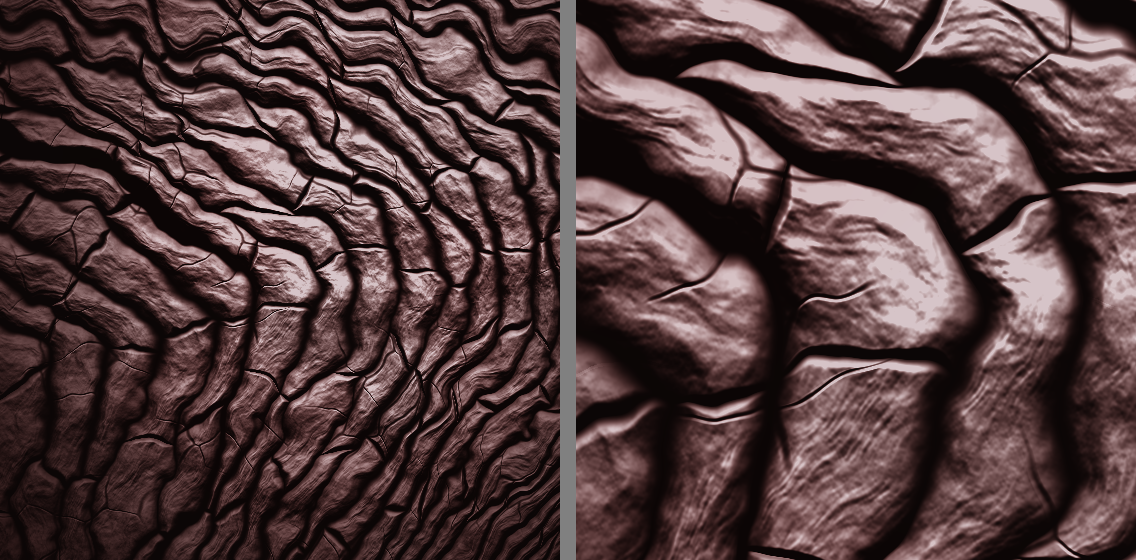
Left, the full canvas; right, a detail of the centre.
A Shadertoy shader for this texture:

```glsl
// Weathered dark wood bark: long rounded ridges bend around a fold, split by
// deep furrows and thin cross cracks. Cellular noise in curved coordinates
// gives a height field, which is lit from above and dimmed at the borders.

const vec2  FOLD_POINT   = vec2(0.51, 0.46);   // where the ridges turn
const vec2  UPPER_NORMAL = vec2(0.48, 0.88);   // across the upper ridges
const vec2  RIGHT_NORMAL = vec2(0.99, 0.10);   // across the right ridges
const vec2  LOWER_NORMAL = vec2(0.78, -0.62);  // across the lower ridges
const float LOWER_CURVE  = 0.7;                // steepens them to the left
const float FOLD_ROUND   = 0.08;
const vec2  RIDGE_SIZE   = vec2(0.24, 0.066);  // length, width
const vec2  CRACK_SIZE   = vec2(0.10, 0.066);
const float RIDGE_HEIGHT = 0.019;
const float RIDGE_RADIUS = 0.028;
const vec2  GROOVE_WIDTH = vec2(0.005, 0.018); // narrowest, widest
const vec3  LIGHT_DIR    = vec3(0.10, 0.76, 0.65);
const vec2  LIGHT_CENTRE = vec2(0.62, 0.63);
const float LIGHT_FALL   = 2.7;
const float GAIN         = 1.2;
const float NORMAL_STEP  = 0.002;

vec2 hash2(vec2 p) {
    vec3 q = fract(p.xyx * vec3(0.1031, 0.1030, 0.0973));
    q += dot(q, q.yzx + 33.33);
    return fract((q.xx + q.yz) * q.zy);
}

float noise(vec2 p) {
    vec2 i = floor(p), f = fract(p);
    f = f * f * (3.0 - 2.0 * f);
    vec2 e = vec2(0.0, 1.0);
    return mix(mix(hash2(i).x, hash2(i + e.yx).x, f.x),
               mix(hash2(i + e.xy).x, hash2(i + e.yy).x, f.x), f.y);
}

float fbm(vec2 p) {
    float sum = 0.0, amp = 0.5;
    for (int i = 0; i < 4; i++) {
        sum += amp * noise(p);
        p = mat2(1.6, 1.2, -1.2, 1.6) * p + 7.3;
        amp *= 0.5;
    }
    return sum;
}

float smoothMin(float a, float b, float k) {
    float h = max(k - abs(a - b), 0.0) / k;
    return min(a, b) - 0.25 * h * h * k;
}

// Rounded maximum of two slopes; xy: gradient, z: value
vec3 foldMax(vec3 a, vec3 b) {
    float d = a.z - b.z, bend = sqrt(d * d + FOLD_ROUND * FOLD_ROUND);
    vec2 gradient = mix(b.xy, a.xy, 0.5 + 0.5 * d / bend);
    return vec3(gradient, 0.5 * (a.z + b.z + bend));
}

// Curved coordinates: x along a ridge, y across it, z the shear between them
vec3 ridgeCoords(vec2 uv) {
    vec2 warp = vec2(noise(uv * 6.0), noise(uv * 6.0 + 31.0)) - 0.5;
    vec2 ripple = vec2(noise(uv * 19.0 + 5.0), noise(uv * 19.0 + 57.0)) - 0.5;
    vec2 rough = vec2(noise(uv * 55.0 + 8.0), noise(uv * 55.0 + 66.0)) - 0.5;
    vec2 p = uv - FOLD_POINT + 0.055 * warp + 0.024 * ripple + 0.007 * rough;
    vec2 low = vec2(p.x, min(p.y, 0.0));
    vec3 upper = vec3(UPPER_NORMAL, dot(p, UPPER_NORMAL));
    vec3 right = vec3(RIGHT_NORMAL, dot(p, RIGHT_NORMAL));
    vec3 lower = vec3(LOWER_NORMAL, dot(p, LOWER_NORMAL));
    lower -= LOWER_CURVE * vec3(low.y, low.x * step(p.y, 0.0), low.x * low.y);
    vec3 across = foldMax(foldMax(upper, lower), right);
    float along = upper.z - lower.z;
    float shear = dot(upper.xy - lower.xy, normalize(across.xy));
    across.z += 0.019 * sin(uv.x * 42.0 + 1.0) * smoothstep(0.74, 0.96, uv.y);
    return vec3(along, across.z - 0.04, shear);
}

// Distance to the cell border; borders across the ridges are narrowed
float cellBorder(vec3 c, vec2 size, float seed) {
    vec2 q = vec2(c.x, c.y * (1.0 + 0.3 * c.y)) / size;
    vec2 cell = floor(q), f = q - cell, nearest = vec2(0.0);
    float shear = c.z * size.y / size.x, best = 1e5, border = 1.0;
    for (int pass = 0; pass < 2; pass++)
    for (int y = -1; y <= 1; y++)
    for (int x = -2; x <= 2; x++) {
        vec2 g = vec2(x, y);
        vec2 jitter = 0.5 + (hash2(cell + g + seed) - 0.5) * vec2(0.9, 0.4);
        vec2 r = g + jitter - f;
        r.x -= shear * r.y;
        if (pass == 0) {
            if (dot(r, r) < best) { best = dot(r, r); nearest = r; }
        } else if (dot(r - nearest, r - nearest) > 1e-4) {
            vec2 n = normalize(r - nearest);
            float d = dot(0.5 * (r + nearest), n) / length(n / size);
            float crossing = abs(n.x) / size.x / length(n / size);
            border = smoothMin(border, d * (1.0 + 1.8 * crossing), 0.006);
        }
    }
    return max(border, 0.0);
}

// x: height, y: distance to the groove, z: openness of the small cracks
vec3 bark(vec2 uv) {
    vec3 c = ridgeCoords(uv);
    float groove = cellBorder(c, RIDGE_SIZE, 11.0);
    float furrow = exp(-pow(c.y / 0.026, 2.0)) * smoothstep(0.55, 0.0, uv.x);
    groove = max(groove - 0.024 * furrow, 0.0);
    float mask = smoothstep(0.45, 0.65, noise(uv * 9.0 + 70.0));
    float crack = smoothstep(0.0, 0.006, cellBorder(c, CRACK_SIZE, 83.0));
    crack = mix(1.0, crack, mask);
    float x = min(groove / RIDGE_RADIUS, 1.0);
    float h = RIDGE_HEIGHT * x * (2.0 - x);
    h += 0.016 * noise(uv * 15.0 + 3.0);
    h += 0.011 * fbm(vec2(c.x * 18.0, c.y * 46.0));
    h += 0.003 * fbm(uv * 70.0);
    return vec3(h + 0.0015 * crack, groove, crack);
}

void mainImage(out vec4 fragColor, in vec2 fragCoord) {
    vec2 uv = fragCoord / iResolution.xy;
    vec3 here = bark(uv);
    float hx = bark(uv + vec2(NORMAL_STEP, 0.0)).x - here.x;
    float hy = bark(uv + vec2(0.0, NORMAL_STEP)).x - here.x;
    vec3 normal = normalize(vec3(-hx, -hy, NORMAL_STEP));

    // Light, shade in the grooves, fall-off and fine grain
    float diffuse = max(dot(normal, normalize(LIGHT_DIR)), 0.0);
    float depth = smoothstep(0.25, 0.75, noise(uv * 7.0 + 21.0));
    float width = mix(GROOVE_WIDTH.x, GROOVE_WIDTH.y, depth);
    float shade = smoothstep(0.0, width, here.y);
    shade *= mix(0.65, 1.0, smoothstep(0.0, RIDGE_RADIUS, here.y));
    shade *= mix(0.3, 1.0, here.z);
    vec2 away = uv - LIGHT_CENTRE;
    float fall = exp(-LIGHT_FALL * dot(away, away));
    float grain = 0.8 + 0.4 * fbm(uv * 90.0 + 9.0);
    float tone = 0.045 + GAIN * pow(diffuse, 1.7) * shade * fall * grain;
    tone = min(tone, 0.84);

    // Brown shadows run into pale pink lights, with redder patches
    float red = smoothstep(0.35, 0.75, noise(uv * 7.0 + 40.0)) * fall;
    vec3 color = tone * vec3(1.0, 0.48 + 0.52 * tone, 0.47 + 0.55 * tone);
    color.gb *= 1.0 - 0.12 * red * (1.0 - tone);
    fragColor = vec4(color, 1.0);
}
```
